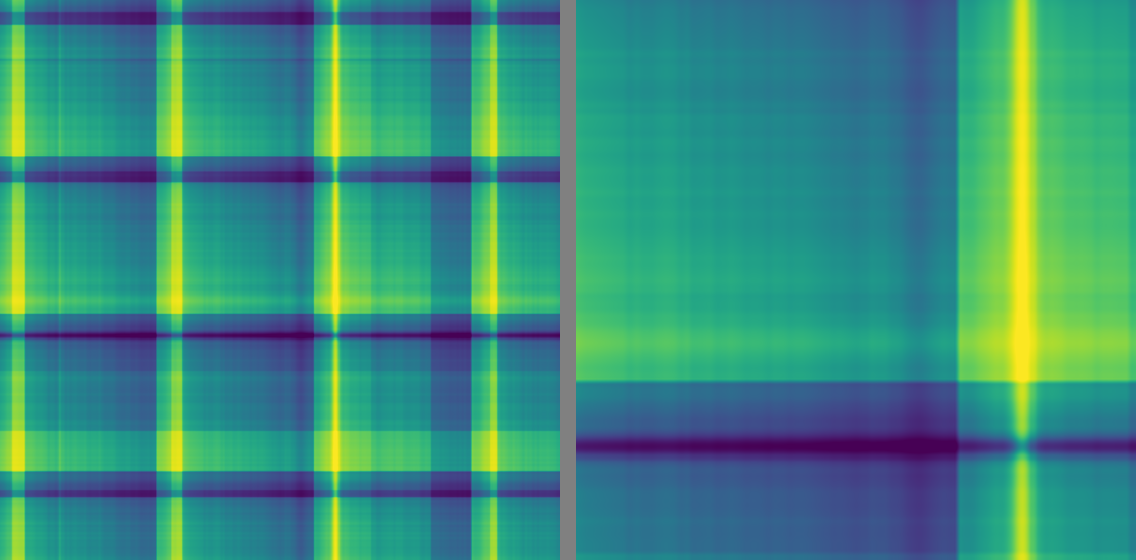
Left: the whole. Right: its middle third, enlarged.
Write a three.js fragment shader that draws this pattern.

```glsl
// Plaid heat map: one striped profile across, minus the same profile downward.
varying vec2 vUv;

float hash(float n) {
  return fract(sin(n * 12.9898) * 4375.85);
}

// Smooth value noise, -0.5 to 0.5
float noise(float x) {
  float i = floor(x), f = fract(x);
  return mix(hash(i), hash(i + 1.0), f * f * (3.0 - 2.0 * f)) - 0.5;
}

// Soft-edged stripe from a to b
float band(float a, float b, float u) {
  return smoothstep(a - 0.007, a + 0.007, u) * (1.0 - smoothstep(b - 0.007, b + 0.007, u));
}

float isCell(float cell, float index) {
  return 1.0 - step(0.5, abs(cell - index));
}

// Height along one axis; four repeats, the last one cut off
float profile(float x) {
  float s = (x + 0.0039) / 0.28125;
  float cell = floor(s), u = fract(s);
  float third = isCell(cell, 2.0);

  // Shared shape: shoulder, then a long decay
  float h = 0.02 + 0.16 * exp(-max(u - 0.167, 0.0) / 0.1) - 0.15 * smoothstep(0.46, 1.0, u);
  h += 0.1 * smoothstep(0.03, 0.1, u) * band(-0.1, 0.172, u);

  // Bright ridge, narrow and tall in the third repeat
  float ridge = 0.16 * band(0.09 + 0.012 * cell, 0.17, u);
  float spike = 0.38 * exp(-pow((u - 0.1435) / 0.02, 2.0));
  h += mix(ridge, spike, third);

  // Plateaus of the third repeat
  h += third * (0.11 * band(0.167, 0.37, u)
     + (0.03 + 0.18 * (u - 0.37)) * band(0.37, 0.75, u)
     - 0.08 * (1.4 - u) * band(0.75, 1.1, u));

  // Thin line in the first repeat, step and groove in the second
  h += isCell(cell, 0.0) * 0.075 * exp(-pow((u - 0.394) / 0.008, 2.0));
  h -= isCell(cell, 1.0) * (0.025 * band(0.44, 0.82, u)
     + 0.07 * exp(-pow((u - 0.925) / 0.028, 2.0)));

  // Soften the rising edge, then add fine streaks
  h = mix(-0.14, h, smoothstep(0.0, 0.014, u));
  return h + 0.03 * noise(x * 90.0) + 0.03 * noise(x * 230.0 + 57.0);
}

// Violet to teal to yellow ramp
vec3 ramp(float t) {
  vec3 c = vec3(-5.4355, 4.6459, 26.3124);
  c = c * t + vec3(4.7764, -13.7451, -65.353);
  c = c * t + vec3(6.2283, 14.1799, 56.6906);
  c = c * t + vec3(-4.6342, -5.7991, -19.3324);
  c = c * t + vec3(-0.3309, 0.2148, 0.0951);
  c = c * t + vec3(0.1051, 1.4046, 1.3846);
  return c * t + vec3(0.2777, 0.0054, 0.3341);
}

void main() {
  float d = profile(vUv.x) - profile(1.0 - vUv.y);
  float level = clamp(0.5 + d / sqrt(1.0 + 2.0 * d * d), 0.0, 1.0);
  gl_FragColor = vec4(clamp(ramp(level), 0.0, 1.0), 1.0);
}
```
